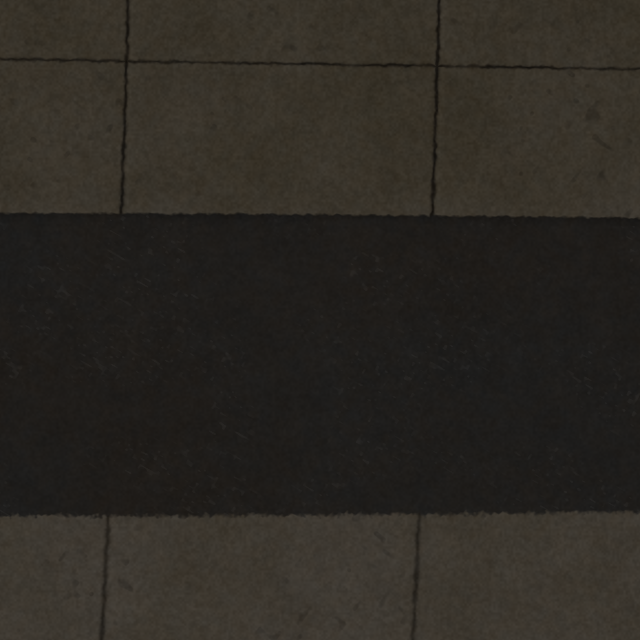
Reproduce this texture procedurally as a three.js fragment shader.

```glsl
#define TILE_WIDTH 0.486
#define JOINT_HALF 0.0025
#define EDGE_SOFT 0.0024
#define GRAIN 0.050
#define MOTTLE 0.028
#define BROWN_STONE vec3(0.206, 0.185, 0.145)
#define GREY_STONE vec3(0.240, 0.220, 0.190)
#define BAND_COLOR vec3(0.118, 0.110, 0.101)
#define JOINT_COLOR vec3(0.090, 0.078, 0.062)

varying vec2 vUv;

float hash(vec2 p) {
  vec3 q = fract(p.xyx * 0.1031);
  q += dot(q, q.yzx + 33.33);
  return fract((q.x + q.y) * q.z);
}

float noise(vec2 p) {
  vec2 cell = floor(p);
  vec2 f = fract(p);
  f = f * f * (3.0 - 2.0 * f);
  float low = mix(hash(cell), hash(cell + vec2(1.0, 0.0)), f.x);
  float high = mix(hash(cell + vec2(0.0, 1.0)), hash(cell + 1.0), f.x);
  return mix(low, high, f.y);
}

float fbm(vec2 p) {
  float sum = 0.0;
  float weight = 0.5;
  for (int i = 0; i < 5; i++) {
    sum += weight * noise(p);
    p = mat2(1.6, 1.2, -1.2, 1.6) * p + 17.3;
    weight *= 0.5;
  }
  return sum;
}

// Soft dark line around a signed distance of zero
float joint(float d, float halfWidth) {
  return exp(-d * d / (halfWidth * halfWidth));
}

void main() {
  vec2 p = vUv;
  vec2 turned = mat2(0.8, 0.6, -0.6, 0.8) * p + 2.0;
  float rough = noise(p * 110.0 + 5.0) - 0.5;
  float fineRough = noise(turned * 230.0 + 40.0) - 0.5;
  float wear = noise(p * 38.0 + 90.0);

  // Slightly tilted borders of the band and of the tiles
  float bandTop = 0.667 - 0.001 * p.x - 0.007 * p.x * p.x + 0.003 * rough + 0.002 * fineRough;
  float bandBottom = 0.194 + 0.006 * p.x * p.x + 0.005 * rough + 0.006 * fineRough;
  float rowLine = 0.9075 - 0.0155 * p.x + 0.003 * rough;
  float columnLine = 0.159 + 0.056 * p.y - 0.0148 * p.y * p.y + 0.003 * rough;
  float column = (p.x - columnLine) / TILE_WIDTH;
  float columnDist = (fract(column + 0.5) - 0.5) * TILE_WIDTH;

  float upper = smoothstep(-EDGE_SOFT, EDGE_SOFT, p.y - bandTop);
  float lower = 1.0 - smoothstep(-EDGE_SOFT * 1.7, EDGE_SOFT * 1.7, p.y - bandBottom);
  float row = step(rowLine, p.y);

  // Stone with warm and grey patches
  float patches = fbm(p * 7.0 + 23.0);
  float clouds = fbm(turned * 19.0 + 29.0);
  float tileTone = hash(vec2(floor(column) + 7.0, row + 2.0 * lower + 3.0)) - 0.5;
  float greyness = mix(0.26, 0.98, step(p.y, 0.43));
  greyness += 1.2 * (patches - 0.48) + 0.08 * tileTone;
  greyness += 0.45 * exp(-max(p.y - bandTop, 0.0) * 35.0) * upper;
  vec3 stone = mix(BROWN_STONE, GREY_STONE, clamp(greyness, -0.1, 1.15));
  stone += MOTTLE * (clouds - 0.48);

  // Small dark pits
  float pit = smoothstep(0.80, 0.95, noise(turned * 70.0 + 71.0));
  stone *= 1.0 - 0.14 * pit * smoothstep(0.4, 0.6, patches);

  // Worn joints, fainter along the row and below the band
  float vertical = joint(columnDist, JOINT_HALF * (1.2 + 0.5 * fineRough + 0.35 * lower));
  vertical *= mix(1.0, 0.62, lower) * (0.78 + 0.4 * wear);
  float horizontal = joint(p.y - rowLine, JOINT_HALF * (1.0 + 0.6 * fineRough));
  horizontal *= 0.5 + 0.55 * wear;
  stone += 0.014 * exp(-abs(columnDist - 0.008) * 260.0) * upper;
  stone = mix(stone, JOINT_COLOR, clamp(max(vertical, horizontal), 0.0, 1.0));

  // Dark band with cool and warm drifts and a shaded upper lip
  float drift = fbm(p * 5.0 + 61.0) - 0.48;
  vec3 band = BAND_COLOR + drift * vec3(-0.012, 0.004, 0.018);
  band += 0.018 * (fbm(turned * 24.0 + 11.0) - 0.48);
  band *= 1.0 - 0.25 * exp(-abs(bandTop - p.y) * 120.0);

  // Sparse pale scratches leaning to the right
  vec2 lean = mat2(0.87, 0.5, -0.5, 0.87) * p;
  float fleck = smoothstep(0.74, 0.96, noise(lean * vec2(130.0, 210.0) + 9.0));
  band += 0.028 * fleck * smoothstep(0.35, 0.8, noise(p * 14.0));

  float paving = max(upper, lower);
  vec3 color = mix(band, stone, paving);

  // Surface grain, weaker on the band, with a faint tint
  float grain = 0.5 * noise(turned * 150.0) + 0.5 * noise(p * 290.0 + 13.0) - 0.5;
  float tint = noise(turned * 75.0 + 33.0) - 0.5;
  color += GRAIN * grain * mix(0.52, 1.0, paving);
  color += tint * vec3(0.007, 0.0, -0.007);
  gl_FragColor = vec4(color, 1.0);
}
```
